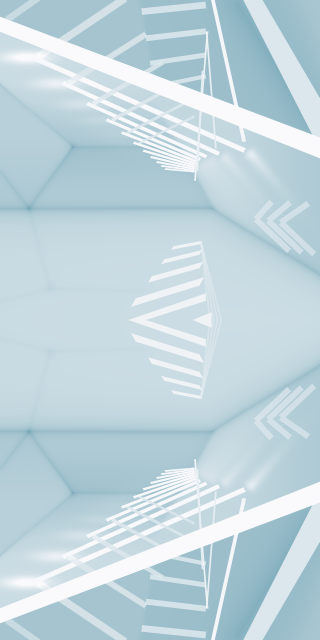
Give the GLSL for this background, as a WebGL 1 fragment shader.

```glsl
precision highp float;
// Mirrored pale blue hall with white beams, receding slats and soft light.
uniform vec2 u_resolution;

// Coverage of a shape whose signed distance d is positive inside.
float fill(float d) {
  return clamp(0.5 + d * u_resolution.x / 384.0, 0.0, 1.0);
}

// Signed distance to the line a-b, positive on the floor side when b is right of a.
float side(vec2 p, vec2 a, vec2 b) {
  vec2 d = normalize(b - a);
  return d.x * (p.y - a.y) - d.y * (p.x - a.x);
}

// Straight bar with square ends.
float bar(vec2 p, vec2 a, vec2 b, float width) {
  vec2 d = normalize(b - a);
  float along = dot(p - a, d);
  float across = abs(side(p, a, b));
  return fill(min(0.5 * width - across, min(along, length(b - a) - along)));
}

// Bar below the edge a-b, with ends cut at a slant.
float slat(vec2 p, vec2 a, vec2 b, float width, float lean) {
  float drop = side(p, a, b);
  float x = p.x + drop * lean;
  return fill(min(min(drop, width - drop), min(x - a.x, b.x - x)));
}

// Soft dark seam between two wall panels.
float seam(vec2 p, vec2 a, vec2 b, float softness) {
  vec2 r = p - a, d = b - a;
  float dist = length(r - d * clamp(dot(r, d) / dot(d, d), 0.0, 1.0));
  return exp(-dist / softness);
}

// Brightness of the walls, floor and ceiling, before the beams.
float room(vec2 p) {
  float ground = min(side(p, vec2(0, 251), vec2(255, 250)),
                     side(p, vec2(255, 250), vec2(384, 330)));
  float ceiling = mix(0.62, 0.36, smoothstep(85.0, 185.0, p.y));
  float backWall = 0.30 + 0.10 * smoothstep(180.0, 235.0, p.y);
  float leftWall = 0.47 - 0.08 * smoothstep(150.0, 250.0, p.y);
  float rightWall = 0.56 - 0.16 * smoothstep(270.0, 384.0, p.x);

  float tone = mix(ceiling, backWall, fill(p.y - 176.0));
  tone = mix(tone, leftWall, fill(side(p, vec2(0, 100), vec2(87, 176)))
                           * fill(-side(p, vec2(87, 176), vec2(35, 250)) * -1.0));
  tone = mix(tone, rightWall, smoothstep(-5.0, 5.0, -side(p, vec2(215, 176), vec2(255, 250))));
  float floorTone = 0.61 + 0.03 * p.x / 384.0 - 0.18 * exp(-max(ground, 0.0) / 22.0);
  tone = mix(tone, floorTone, fill(ground));
  tone -= 0.20 * exp(-abs(ground) / 4.0);

  // Panel seams
  tone -= 0.16 * seam(p, vec2(35, 250), vec2(87, 176), 3.0);
  tone -= 0.13 * seam(p, vec2(87, 176), vec2(185, 176), 2.5);
  tone -= 0.10 * seam(p, vec2(0, 100), vec2(87, 176), 2.5);
  tone -= 0.12 * seam(p, vec2(0, 205), vec2(35, 250), 3.0);
  tone -= 0.12 * seam(p, vec2(215, 176), vec2(255, 250), 3.5);
  tone -= 0.05 * seam(p, vec2(35, 250), vec2(60, 346), 3.0);
  tone -= 0.04 * seam(p, vec2(60, 346), vec2(170, 350), 4.0);
  tone -= 0.04 * seam(p, vec2(0, 362), vec2(60, 346), 4.0);

  // Shaded space above the main beam
  float above = 0.32 - 0.07 * smoothstep(162.0, 172.0, p.x - 0.2 * p.y);
  above -= 0.20 * seam(p, vec2(285, 5), vec2(375, 150), 17.0);
  above += 0.10 * smoothstep(330.0, 384.0, p.x - 0.45 * p.y);
  return mix(tone, above, fill(-side(p, vec2(0, 28), vec2(384, 177))));
}

void main() {
  vec2 p = gl_FragCoord.xy / u_resolution * vec2(384, 768);
  p.y = min(p.y, 768.0 - p.y);
  float tone = room(p);

  // Wide pale beam and cross rungs behind the main beam
  float wide = min(-side(p, vec2(292, 0), vec2(379, 170)),
                   side(p, vec2(315, 0), vec2(384, 118)));
  tone = mix(tone, 0.76, fill(wide) * fill(177.0 - p.y));
  tone = mix(tone, 0.60, bar(p, vec2(8, 24), vec2(48, -4), 8.0));
  for (int i = 0; i < 4; i++) {
    float n = float(i);
    tone = mix(tone, 0.70, bar(p, vec2(170.0 + 5.0 * n, 14.0 + 33.0 * n - n * n),
                               vec2(247.0, 6.0 + 33.0 * n - 1.5 * n * n), 8.0 - n));
  }

  // Receding slats, their crossing bars, end glows and light rays
  float t = 1.0;
  for (int i = 0; i < 11; i++) {
    vec2 a = vec2(215, 216) - vec2(175, 150) * t;
    vec2 b = vec2(234.0 + 61.0 * t * t * t, 217.0 - 39.0 * sqrt(t));
    vec2 c = vec2(150, -2) + vec2(120, 205) * (1.0 - t);
    if (i < 6) tone = mix(tone, 0.76, 0.85 * bar(p, a + vec2(6, 2), c, 9.0 * t));
    vec2 glow = (p - a + vec2(8, -3)) * vec2(0.035, 0.14);
    tone += 0.45 * t * t * exp(-dot(glow, glow));
    vec2 ray = p - b;
    float along = dot(ray, vec2(0.66, 0.75));
    float across = dot(ray, vec2(0.75, -0.66));
    tone += 0.38 * t * t * exp(-across * across / 45.0 - max(along, 0.0) / 38.0)
          * smoothstep(0.0, 10.0, along);
    tone = mix(tone, 0.98, slat(p, a, b, 1.6 + 4.4 * t, 0.5));
    t *= 0.79;
  }

  // Thin upright frames
  tone = mix(tone, 0.95, bar(p, vec2(255, -2), vec2(293, 170), 4.5));
  tone = mix(tone, 0.85, bar(p, vec2(248, 38), vec2(259, 178), 2.0));
  tone = mix(tone, 0.90, bar(p, vec2(249, 38), vec2(234, 217), 2.0));
  tone = mix(tone, 0.85, bar(p, vec2(243, 85), vec2(237, 205), 2.0));

  // Main beam
  float beam = min(side(p, vec2(0, 20), vec2(384, 165)),
                   -side(p, vec2(0, 38), vec2(384, 190)));
  tone = mix(tone, 1.0, fill(beam));

  // Pale chevrons on the right wall
  for (int i = 0; i < 3; i++) {
    float n = float(i);
    vec2 tip = vec2(307.0 + 15.0 * n, 263.0 + 2.0 * n);
    float chevron = max(bar(p, tip, tip + vec2(19.0 + 7.0 * n, -21.0 - n), 7.0),
                        bar(p, tip, tip + vec2(40, 38), 7.0));
    tone = mix(tone, 0.80, 0.65 * chevron);
  }

  // Faint fan beside the central slats
  for (int i = 0; i < 4; i++) {
    float n = float(i);
    tone = mix(tone, 0.82, 0.5 * bar(p, vec2(241, 290), vec2(252.0 + 4.5 * n, 384.0), 2.2));
  }

  // Central slats, large arrow and small triangle
  t = 1.0;
  for (int i = 0; i < 4; i++) {
    vec2 a = vec2(246.0 - 83.0 * t, 243.0 + 115.0 * t);
    vec2 b = vec2(239.0 + 6.0 * t, 252.6 + 80.0 * t);
    tone = mix(tone, 0.91, slat(p, a, b, 8.0 * t, 0.7));
    t *= 0.77;
  }
  float arrow = min(side(p, vec2(154, 384), vec2(247, 352)),
                    -side(p, vec2(175, 384), vec2(247, 361)));
  tone = mix(tone, 0.91, fill(min(arrow, 247.0 - p.x)));
  float wedge = min(side(p, vec2(231, 384), vec2(253, 375)), 254.0 - p.x);
  tone = mix(tone, 0.91, fill(wedge));

  vec3 deepBlue = vec3(0.49, 0.67, 0.73), white = vec3(0.98, 0.98, 0.99);
  gl_FragColor = vec4(mix(deepBlue, white, clamp(tone, -0.1, 1.0)), 1.0);
}
```
